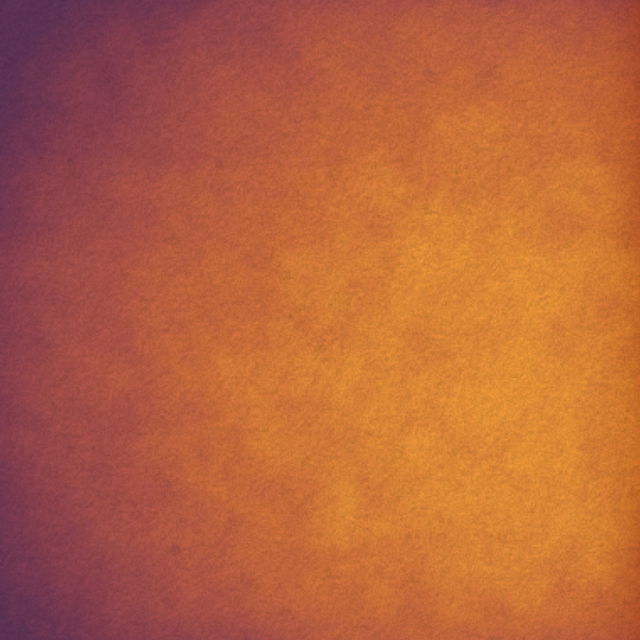
This background is drawn by a three.js fragment shader. Its source:

```glsl
varying vec2 vUv;

// Colour ramp, from coolest to warmest
const vec3 DUSK = vec3(0.36, 0.19, 0.32);
const vec3 PLUM = vec3(0.50, 0.23, 0.30);
const vec3 CLAY = vec3(0.66, 0.315, 0.27);
const vec3 AMBER = vec3(0.78, 0.42, 0.22);
const vec3 GOLD = vec3(0.88, 0.56, 0.21);
const vec3 EMBER_TINT = vec3(0.89, 0.76, 0.70);

// Large glow and shaded corners
const vec2 GLOW_CENTER = vec2(0.81, 0.36);
const float GLOW_PEAK = 0.872;
const float GLOW_FALLOFF = 0.41;
const float CORNER_RADIUS = 0.35;
const float CORNER_SHADE = 0.12;

// Edge shade: left, bottom, top, right
const vec4 EDGE_WIDTH = vec4(0.04, 0.07, 0.03, 0.045);
const vec3 EDGE_SHADE = vec3(0.06, 0.08, 0.04);

// Surface texture
const float MOTTLE_SCALE = 17.0;
const float MOTTLE_GAIN = 0.7;
const float MOTTLE_AMOUNT = 0.12;
const float LEATHER_SCALE = 170.0;
const float LEATHER_AMOUNT = 0.07;
const float GRAIN_SCALE = 380.0;
const float GRAIN_AMOUNT = 0.10;
const float CREASE_SCALE = 38.0;
const float CREASE_AMOUNT = 0.05;

float hash(vec2 p) {
  vec3 q = fract(vec3(p.xyx) * 0.1031);
  q += dot(q, q.yzx + 33.33);
  return fract((q.x + q.y) * q.z);
}

float noise(vec2 p) {
  vec2 cell = floor(p);
  vec2 f = fract(p);
  f = f * f * (3.0 - 2.0 * f);
  float low = mix(hash(cell), hash(cell + vec2(1.0, 0.0)), f.x);
  float high = mix(hash(cell + vec2(0.0, 1.0)), hash(cell + 1.0), f.x);
  return mix(low, high, f.y);
}

// Average of rotated octaves, in 0 to 1
float fbm(vec2 p) {
  const mat2 TURN = mat2(0.8, 0.6, -0.6, 0.8);
  float sum = 0.0;
  float total = 0.0;
  float weight = 1.0;
  for (int i = 0; i < 5; i++) {
    sum += weight * noise(p);
    total += weight;
    p = TURN * p * 2.03 + 17.3;
    weight *= MOTTLE_GAIN;
  }
  return sum / total;
}

float cornerShade(vec2 uv, vec2 corner) {
  vec2 d = (uv - corner) / CORNER_RADIUS;
  return CORNER_SHADE * exp(-dot(d, d));
}

// Smooth light field, on the scale used by the ramp
float warmthAt(vec2 uv) {
  vec2 d = uv - GLOW_CENTER;
  float warmth = GLOW_PEAK - GLOW_FALLOFF * dot(d, d);
  warmth -= cornerShade(uv, vec2(0.0, 1.0)) + cornerShade(uv, vec2(0.0));
  vec3 edgeDistance = vec3(uv.x, uv.y, 1.0 - uv.y);
  return warmth - dot(EDGE_SHADE, exp(-edgeDistance / EDGE_WIDTH.xyz));
}

vec3 ramp(float warmth) {
  vec3 color = mix(DUSK, PLUM, clamp((warmth - 0.36) / 0.14, 0.0, 1.0));
  color = mix(color, CLAY, clamp((warmth - 0.50) / 0.16, 0.0, 1.0));
  color = mix(color, AMBER, clamp((warmth - 0.66) / 0.12, 0.0, 1.0));
  return mix(color, GOLD, clamp((warmth - 0.78) / 0.10, 0.0, 1.0));
}

// Thin broken wrinkles along the middle level of a warped noise
float creases(vec2 uv) {
  vec2 p = uv * CREASE_SCALE;
  p += 1.6 * vec2(noise(p * 1.7), noise(p * 1.7 + 41.0));
  float line = 1.0 - smoothstep(0.0, 0.09, abs(noise(p) - 0.5));
  return line * smoothstep(0.5, 0.8, noise(uv * CREASE_SCALE * 1.3 + 73.0));
}

void main() {
  vec2 uv = vUv;

  // Light with cloudy mottling
  float mottle = fbm(uv * MOTTLE_SCALE + 5.0) - 0.5;
  vec3 color = ramp(warmthAt(uv) + MOTTLE_AMOUNT * mottle);

  // Ember tone along the right edge
  color *= mix(vec3(1.0), EMBER_TINT, exp(-(1.0 - uv.x) / EDGE_WIDTH.w));

  // Embossed leather, fine grain and creases
  vec2 p = uv * LEATHER_SCALE;
  p += 1.5 * vec2(noise(p * 0.4), noise(p * 0.4 + 31.0));
  float relief = noise(p) - noise(p + vec2(0.3, -0.6));
  float grain = noise(uv * GRAIN_SCALE + 9.0) - 0.5;
  float surface = 1.0 + LEATHER_AMOUNT * relief + GRAIN_AMOUNT * grain;
  surface -= CREASE_AMOUNT * creases(uv);

  gl_FragColor = vec4(color * surface, 1.0);
}
```
